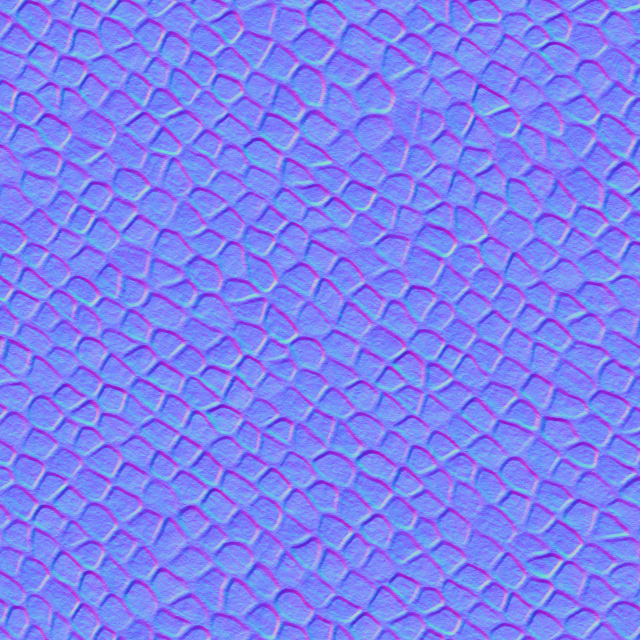
This texture map is drawn by a three.js fragment shader. Its source:

```glsl
varying vec2 vUv;

#define SCALES 22.5               // scale units across the canvas
#define ROW_ANGLE -0.64           // direction of the rows, radians
#define CELL vec2(1.12, 0.95)     // scale length and row spacing
#define JITTER vec2(0.72, 0.34)   // irregularity along and across rows
#define SQUARENESS 1.45           // straightens the row borders
#define RIM 0.15                  // width of the sloping rim
#define RELIEF 0.062              // height of a scale
#define TILT 0.055                // lean of each scale across its row
#define GRAIN 0.042               // height of the fine leather grain
#define STRENGTH vec2(0.76, 1.05) // slope gain in x and y
#define STEP 0.03                 // sampling step for the slopes

vec2 hash2(vec2 p) {
  vec3 q = fract(p.xyx * vec3(0.1031, 0.1030, 0.0973));
  q += dot(q, q.yzx + 33.33);
  return fract((q.xx + q.yz) * q.zy);
}

// Smooth value noise, two channels
vec2 noise2(vec2 p) {
  vec2 i = floor(p), f = fract(p);
  f = f * f * (3.0 - 2.0 * f);
  vec2 low = mix(hash2(i), hash2(i + vec2(1.0, 0.0)), f.x);
  vec2 high = mix(hash2(i + vec2(0.0, 1.0)), hash2(i + 1.0), f.x);
  return mix(low, high, f.y);
}

float smoothMin(float a, float b, float k) {
  float h = max(k - abs(a - b), 0.0) / k;
  return min(a, b) - h * h * k * 0.25;
}

// Scale in a neighbouring row and column; every row has its own shift
vec2 scaleId(vec2 p, vec2 offset) {
  float row = floor(p.y / CELL.y) + offset.y;
  float shift = hash2(vec2(row, 7.0)).x;
  return vec2(floor(p.x / CELL.x - shift) + offset.x, row);
}

vec2 scaleCentre(vec2 id) {
  float shift = hash2(vec2(id.y, 7.0)).x;
  vec2 jitter = (hash2(id + 19.0) - 0.5) * JITTER;
  return (id + vec2(shift, 0.0) + 0.5 + jitter) * CELL;
}

// Raised, leaning scales with rounded corners
float scaleHeight(vec2 p) {
  vec2 stretch = vec2(1.0, SQUARENESS);
  vec2 nearest = vec2(0.0), nearestId = vec2(0.0);
  float best = 100.0;
  for (int j = -1; j <= 1; j++) {
    for (int i = -2; i <= 2; i++) {
      vec2 id = scaleId(p, vec2(float(i), float(j)));
      vec2 r = (scaleCentre(id) - p) * stretch;
      if (dot(r, r) < best) {
        best = dot(r, r);
        nearest = r;
        nearestId = id;
      }
    }
  }
  float edge = 1.0;
  for (int j = -1; j <= 1; j++) {
    for (int i = -2; i <= 2; i++) {
      vec2 id = scaleId(p, vec2(float(i), float(j)));
      vec2 r = (scaleCentre(id) - p) * stretch;
      vec2 across = r - nearest;
      if (dot(across, across) > 0.0001) {
        float d = dot(0.5 * (r + nearest), across) / length(across * stretch);
        edge = smoothMin(edge, d, 0.16);
      }
    }
  }
  vec2 rnd = hash2(nearestId + 53.0);
  float face = smoothstep(0.01, 0.01 + RIM, edge);
  float lean = -TILT * nearest.y + 0.14 * (rnd.x - 0.5) * nearest.x;
  float dome = 0.07 * min(edge, 0.45);
  return face * (RELIEF * mix(0.5, 1.4, rnd.y) + lean + dome);
}

// Rough grain: octaves of bumps and sharp wrinkles, drawn out along the rows
float grainHeight(vec2 p) {
  float h = 0.0, amp = GRAIN;
  vec2 q = p * vec2(2.6, 4.2);
  for (int i = 0; i < 3; i++) {
    vec2 n = noise2(q);
    h += amp * (0.6 * n.x + 0.9 * abs(n.y - 0.5));
    q = mat2(0.92, 0.39, -0.39, 0.92) * q * 2.05 + 11.3;
    amp *= 0.54;
  }
  return h;
}

float surface(vec2 q) {
  float c = cos(ROW_ANGLE), s = sin(ROW_ANGLE);
  vec2 p = vec2(c * q.x + s * q.y, c * q.y - s * q.x);
  vec2 bend = 0.7 * (noise2(p * 0.24) - 0.5);
  vec2 wobble = 0.10 * (noise2(p * 2.3 + 5.0) - 0.5);
  float swell = 0.07 * noise2(p * vec2(0.7, 1.0) + 71.0).x;
  return scaleHeight(p + bend + wobble) + grainHeight(p) + swell;
}

void main() {
  vec2 q = vUv * SCALES;
  float h = surface(q);
  vec2 slope = vec2(surface(q + vec2(STEP, 0.0)) - h,
                    surface(q + vec2(0.0, STEP)) - h) / STEP;

  // Encode the normal with green pointing down
  vec3 normal = normalize(vec3(vec2(-1.0, 1.0) * slope * STRENGTH, 1.0));
  vec3 color = 0.5 + 0.5 * normal;
  color.b *= 0.98;
  gl_FragColor = vec4(color, 1.0);
}
```
